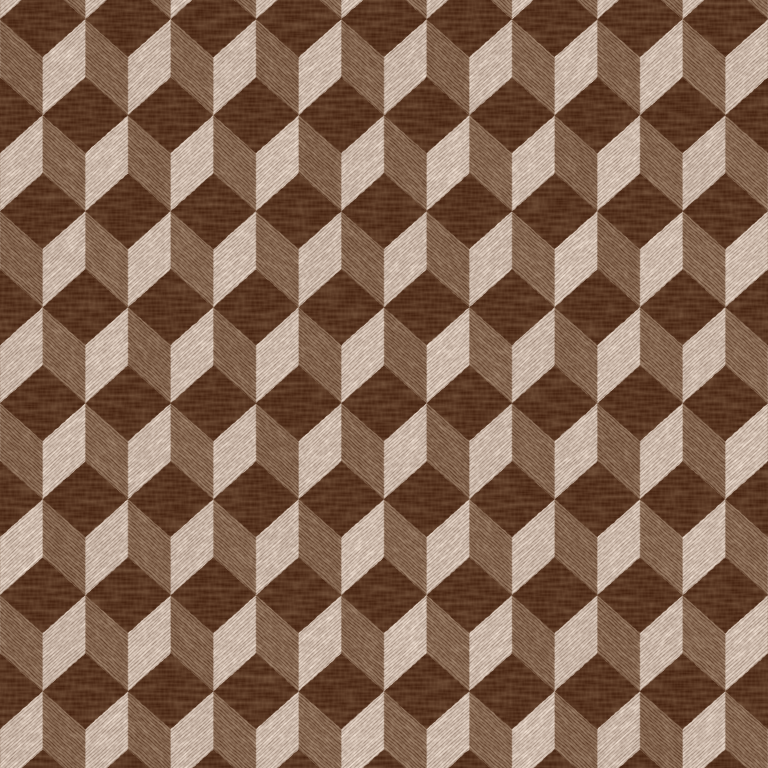
Write a Shadertoy shader that draws this pattern.

```glsl
const float TAU = 6.2831853;

vec2 hash2(vec2 cell) {
    return fract(sin(vec2(dot(cell, vec2(127.1, 311.7)), dot(cell, vec2(269.5, 183.3)))) * 43758.5);
}

// Distance to the nearest scattered point, wrapping after "period" cells
float cellular(vec2 p, vec2 period) {
    vec2 cell = floor(p), local = p - cell;
    float nearest = 2.0;
    for (int j = -1; j <= 1; j++)
        for (int i = -1; i <= 1; i++) {
            vec2 offset = vec2(i, j);
            vec2 point = offset + hash2(mod(cell + offset, period));
            nearest = min(nearest, length(point - local));
        }
    return nearest;
}

// Woven cloth: long horizontal slubs crossed by faint vertical threads
vec3 clothColor(vec2 uv) {
    float slub = cellular(uv * vec2(26.0, 210.0), vec2(26.0, 210.0));
    float warp = cellular(uv * vec2(230.0, 60.0), vec2(230.0, 60.0));
    float tone = 0.75 * slub + 0.35 * warp;
    return mix(vec3(0.26, 0.125, 0.055), vec3(0.44, 0.31, 0.22), tone);
}

// Side faces: fine hatching that follows the slanted edges
vec3 hatchColor(vec2 uv, vec2 strand, vec2 face, float light) {
    float wobble = 0.12 * sin(TAU * (5.0 * uv.x + 7.0 * uv.y)) + 0.1 * sin(TAU * (31.0 * uv.x - 23.0 * uv.y));
    float line = 0.5 + 0.5 * sin(TAU * (strand.y + wobble));
    float fibre = cellular(strand * vec2(3.0, 1.0), vec2(54.0, 224.0));
    float grain = cellular(uv * 190.0, vec2(190.0));
    float tone = 0.45 * sqrt(line) + 0.4 * fibre + 0.3 * grain;
    tone += 0.08 * (hash2(mod(face, vec2(18.0, 8.0))).x - 0.5);
    vec3 mediumFace = mix(vec3(0.34, 0.21, 0.13), vec3(0.62, 0.51, 0.42), tone);
    vec3 lightFace = mix(vec3(0.60, 0.51, 0.45), vec3(0.92, 0.855, 0.80), tone);
    return mix(mediumFace, lightFace, light);
}

void mainImage(out vec4 fragColor, in vec2 fragCoord) {
    vec2 uv = fragCoord / iResolution.xy;
    vec2 pixel = 1.0 / iResolution.xy;

    // Nine cubes across (two faces each), eight staggered rows counted downwards
    float column = uv.x * 18.0;
    float rowPos = (1.0 - uv.y) * 8.0 - 0.2;
    float row = floor(rowPos);
    float drop = rowPos - row;
    float across = abs(mod(column - row + 1.0, 2.0) - 1.0);
    float slope = 0.395;

    // Lower half of the diamond above, upper half of the diamond below
    float fray = 0.012 * (cellular(uv * 160.0, vec2(160.0)) - 0.45);
    float diamond = max(slope * across - drop, slope * (1.0 - across) - (1.0 - drop));
    float edge = 8.0 * pixel.y;
    float top = smoothstep(-edge, edge, diamond + fray);

    // Light and medium faces alternate and swap on each row
    float side = -sin(0.5 * TAU * (column - row));
    float light = smoothstep(-1.0, 1.0, side / (0.5 * TAU * 18.0 * pixel.x));

    vec2 strand = vec2(column, (rowPos - slope * across) * 28.0);
    vec3 color = hatchColor(uv, strand, vec2(floor(column), row), light);
    color = mix(color, clothColor(uv), top);
    fragColor = vec4(color, 1.0);
}
```
